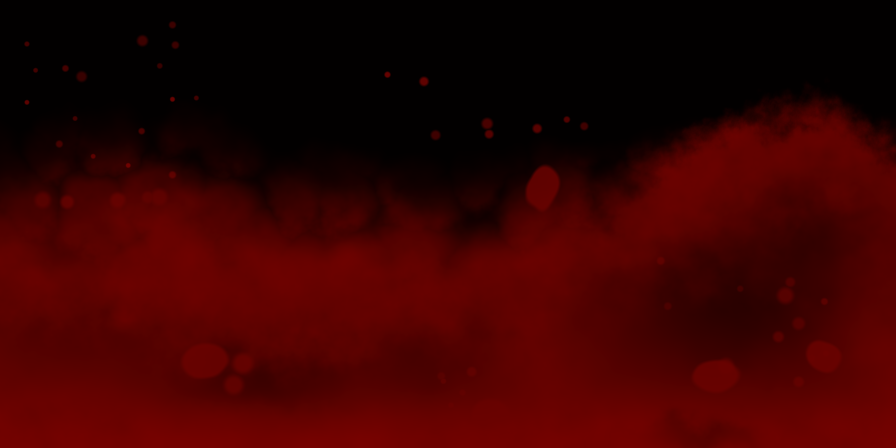
Give the GLSL for this background, as a Shadertoy shader.

```glsl
const vec3 NIGHT = vec3(0.006, 0.0, 0.0);
const vec3 RED_TINT = vec3(1.0, 0.018, 0.004);
const float BODY_HEAT = 0.39;
const float FLOOR_GLOW = 0.07;
const float HAZE_HEAT = 0.17;
const float MOTTLE = 0.13;
const float SPARK_HEAT = 0.52;
const float BLOB_HEAT = 0.41;

float hash(vec2 p) {
    return fract(sin(dot(p, vec2(127.1, 311.7))) * 43758.5453);
}

float noise(vec2 p) {
    vec2 i = floor(p), f = fract(p);
    f = f * f * (3.0 - 2.0 * f);
    float low = mix(hash(i), hash(i + vec2(1, 0)), f.x);
    float high = mix(hash(i + vec2(0, 1)), hash(i + vec2(1, 1)), f.x);
    return mix(low, high, f.y);
}

float fbm(vec2 p) {
    float sum = 0.0, amp = 0.5;
    for (int i = 0; i < 5; i++) {
        sum += amp * noise(p);
        p = mat2(1.6, 1.2, -1.2, 1.6) * p + 7.3;
        amp *= 0.5;
    }
    return sum / 0.97;
}

// Rounded lobes around jittered cell centres
float puffs(vec2 p) {
    vec2 cell = floor(p);
    float lobe = 0.0;
    for (int y = -1; y <= 1; y++)
    for (int x = -1; x <= 1; x++) {
        vec2 c = cell + vec2(x, y);
        vec2 centre = c + vec2(hash(c), hash(c + 19.7));
        lobe = max(lobe, 1.0 - smoothstep(0.35, 0.95, length(p - centre)));
    }
    return lobe;
}

// Smoke outlines, left to right
float frontTop(float x) {
    return 0.50 + 0.03 * exp(-pow((x - 0.35) / 0.15, 2.0))
         - 0.05 * smoothstep(0.4, 1.0, x)
         + 0.31 * smoothstep(1.05, 1.82, x)
         - 0.08 * smoothstep(1.85, 2.05, x);
}

float hazeTop(float x) {
    return 0.72 - 0.06 * smoothstep(0.4, 0.9, x) + 0.11 * smoothstep(1.25, 1.9, x);
}

float hollow(vec2 p, vec2 centre, vec2 size) {
    vec2 q = (p - centre) / size;
    return exp(-dot(q, q));
}

// Soft ellipse with a slightly uneven rim
float blob(vec2 p, vec2 centre, vec2 size, float tilt) {
    float c = cos(tilt), s = sin(tilt);
    vec2 q = mat2(c, -s, s, c) * (p - centre) / size;
    float rim = 0.16 * (noise(q * 1.5 + centre * 30.0) - 0.5);
    return 1.0 - smoothstep(0.82, 1.08, length(q) + rim);
}

// Random dots inside a box; radii run from small to large
float scatter(vec2 p, vec2 centre, vec2 spread, vec2 radii, int count, float seed) {
    float mask = 0.0;
    for (int i = 0; i < count; i++) {
        vec2 id = vec2(float(i), seed);
        vec2 offset = vec2(hash(id), hash(id + 5.3)) * 2.0 - 1.0;
        float size = mix(radii.x, radii.y, pow(hash(id + 9.1), 2.0));
        float d = length(p - centre - offset * spread) / size;
        mask = max(mask, (1.0 - smoothstep(0.5, 1.2, d)) * mix(0.5, 1.0, hash(id + 2.7)));
    }
    return mask;
}

void mainImage(out vec4 fragColor, in vec2 fragCoord) {
    vec2 p = fragCoord / iResolution.y;
    float broad = fbm(p * 5.0) - 0.5;
    float fine = fbm(p * 14.0 + 31.0) - 0.5;
    vec2 warped = p + 0.10 * vec2(broad, fine);
    float lobes = puffs(warped * 8.0);

    // Dim haze behind
    float depth = hazeTop(p.x) + 0.16 * broad + 0.05 * fine + 0.06 * (lobes - 0.5) - p.y;
    float haze = HAZE_HEAT * smoothstep(-0.02, 0.24, depth) * (0.75 + 0.4 * lobes);

    // Glowing body with dark hollows
    float body = BODY_HEAT + FLOOR_GLOW * (1.0 - smoothstep(0.0, 0.18, p.y));
    body += MOTTLE * (0.6 * broad + 0.5 * fine);
    body -= 0.20 * hollow(warped, vec2(1.62, 0.29), vec2(0.29, 0.16));
    body -= 0.14 * hollow(warped, vec2(1.78, 0.47), vec2(0.17, 0.12));
    body -= 0.15 * hollow(warped, vec2(0.58, 0.15), vec2(0.25, 0.08));
    body -= 0.09 * hollow(warped, vec2(0.18, 0.25), vec2(0.25, 0.08));
    body -= 0.10 * hollow(warped, vec2(1.00, 0.19), vec2(0.16, 0.12));
    body -= 0.12 * hollow(warped, vec2(1.57, 0.02), vec2(0.10, 0.04));

    float ridge = smoothstep(1.1, 1.6, p.x);
    float softness = mix(0.13, 0.055, ridge);
    float grain = (fbm(p * 45.0) - 0.5) * 0.06 * ridge;
    float top = frontTop(p.x) + 0.14 * broad + 0.05 * fine + 0.05 * (lobes - 0.5) * (1.0 - ridge) + grain;
    float heat = mix(haze, body, smoothstep(-softness, softness, top - p.y));

    // Large drops
    float drops = blob(p, vec2(1.211, 0.581), vec2(0.036, 0.053), -0.25);
    drops = max(drops, blob(p, vec2(0.458, 0.193), vec2(0.053, 0.041), 0.0));
    drops = max(drops, blob(p, vec2(1.600, 0.160), vec2(0.055, 0.038), 0.1));
    drops = max(drops, blob(p, vec2(1.838, 0.205), vec2(0.041, 0.035), -0.4));
    drops = max(drops, 0.7 * blob(p, vec2(1.096, 0.068), vec2(0.047, 0.044), 0.0));
    drops = max(drops, scatter(p, vec2(0.26, 0.57), vec2(0.18, 0.04), vec2(0.012, 0.032), 5, 3.0));
    drops = max(drops, scatter(p, vec2(0.52, 0.20), vec2(0.08, 0.06), vec2(0.020, 0.034), 2, 8.0));
    heat = mix(heat, max(heat, BLOB_HEAT), 0.85 * drops);

    // Sparks and embers
    float sparks = scatter(p, vec2(0.22, 0.77), vec2(0.22, 0.18), vec2(0.006, 0.014), 17, 11.0);
    sparks = max(sparks, scatter(p, vec2(1.07, 0.75), vec2(0.28, 0.09), vec2(0.007, 0.015), 8, 17.0));
    heat = mix(heat, max(heat, SPARK_HEAT), 0.8 * sparks);
    float embers = scatter(p, vec2(1.65, 0.28), vec2(0.20, 0.14), vec2(0.007, 0.022), 12, 23.0);
    embers = max(embers, scatter(p, vec2(1.0, 0.17), vec2(0.06, 0.08), vec2(0.007, 0.015), 5, 29.0));
    heat = mix(heat, max(heat, BLOB_HEAT), 0.75 * embers);

    fragColor = vec4(NIGHT + RED_TINT * clamp(heat, 0.0, 1.0), 1.0);
}
```
